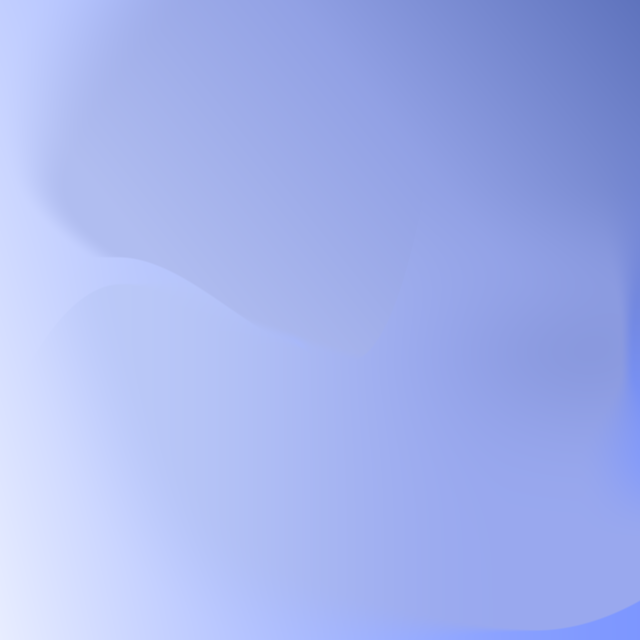
A WebGL 1 fragment shader for this background:

```glsl
precision highp float;
uniform vec2 u_resolution;

#define EDGE 0.002
#define FALLOFF 1.35
#define CREST vec2(0.185, 0.598)
#define TROUGH vec2(0.54, 0.434)
#define BAND_TOP vec2(0.19, 0.556)
#define SHADE_CENTER vec2(0.92, 0.46)
#define SHADE_SPREAD vec2(0.04, 0.02)
#define STRIP_X 0.98

// Soft step centred on zero
float soften(float d, float width) {
  return smoothstep(-width, width, d);
}

// Bell-shaped falloff around a center
float glow(vec2 p, vec2 center, vec2 spread) {
  vec2 d = p - center;
  return exp(-dot(d * d, 1.0 / spread));
}

// Height of the wave: crest, long slope, trough, steep rise
float waveHeight(float x) {
  float rise = max(x - TROUGH.x, 0.0);
  float fall = mix(CREST.y, TROUGH.y, smoothstep(CREST.x, TROUGH.x, x));
  return fall + rise * rise * (12.0 + 40.0 * rise);
}

// Pale left side fading into saturated blue
vec3 baseColor(vec2 p) {
  vec3 left = mix(vec3(0.91, 0.93, 1.0), vec3(0.76, 0.81, 1.0), p.y);
  vec3 color = mix(vec3(0.49, 0.59, 1.0), left, pow(max(1.0 - p.x, 0.0), FALLOFF));
  float band = glow(p, vec2(0.31, 0.52), vec2(0.02, 0.008));
  return mix(color, vec3(0.73, 0.785, 0.97), 0.6 * band);
}

vec3 lowerColor(vec2 p) {
  vec3 color = mix(vec3(0.73, 0.785, 0.97), vec3(0.60, 0.66, 0.935), smoothstep(0.15, 0.8, p.x));
  return mix(color, vec3(0.54, 0.60, 0.87), glow(p, SHADE_CENTER, SHADE_SPREAD));
}

vec3 upperColor(vec2 p) {
  float t = (0.25 * p.x + 0.2 * p.y) / 0.45;
  vec3 color = mix(vec3(0.69, 0.74, 0.94), vec3(0.57, 0.63, 0.895), clamp((t - 0.4) / 0.3, 0.0, 1.0));
  return mix(color, vec3(0.37, 0.45, 0.74), clamp((t - 0.7) / 0.3, 0.0, 1.0));
}

float lowerMask(vec2 p, float edge) {
  // Blurred left flank turning into a crisp lower right corner
  float flank = 0.4 * exp(-8.0 * (p.x - 0.155));
  float corner = max(p.x - 0.83, 0.0);
  float bottom = flank + 0.013 + 1.66 * corner * corner;
  float slope = 3.32 * corner - 8.0 * flank;
  float d = (p.y - bottom) / sqrt(1.0 + slope * slope);
  float mask = soften(d, mix(0.085, edge, smoothstep(0.3, 0.85, p.x)));

  // Arched top, blurred midway along the band
  float dx = p.x - BAND_TOP.x;
  float arch = BAND_TOP.y - (dx < 0.0 ? 6.0 : 1.23) * dx * dx;
  float blur = 0.05 * smoothstep(0.2, 0.36, p.x) * (1.0 - smoothstep(0.38, 0.49, p.x));
  float top = soften(arch - p.y, edge + blur);
  return mask * max(top, smoothstep(0.45, 0.49, p.x));
}

float upperMask(vec2 p, float edge) {
  // Crisp wave, dissolving upward on its right side
  float height = waveHeight(p.x);
  float slope = (waveHeight(p.x + 0.001) - height) / 0.001;
  float wave = soften((p.y - height) / sqrt(1.0 + slope * slope), edge);
  float haze = smoothstep(0.42, 0.72, p.y) * smoothstep(0.5, 0.6, p.x);

  // Blurred, bulging left side
  float dy = p.y - 0.73;
  float left = 0.062 + (dy < 0.0 ? 6.0 : 1.6) * dy * dy;
  float side = soften(p.x - left, mix(0.03, 0.12, smoothstep(0.62, 1.0, p.y)));
  return max(wave, haze) * side;
}

// Blue strip along the right border
float stripMask(vec2 p) {
  float width = mix(0.08, 0.012, smoothstep(0.28, 0.42, p.y));
  width = mix(width, 0.06, smoothstep(0.48, 0.75, p.y));
  float span = smoothstep(0.15, 0.3, p.y) * (1.0 - smoothstep(0.45, 0.9, p.y));
  return soften(p.x - STRIP_X, width) * span;
}

void main() {
  vec2 p = gl_FragCoord.xy / u_resolution;
  float edge = max(EDGE, 1.0 / min(u_resolution.x, u_resolution.y));

  vec3 color = baseColor(p);
  color = mix(color, lowerColor(p), lowerMask(p, edge));
  color = mix(color, upperColor(p), upperMask(p, edge));

  vec3 strip = mix(vec3(0.49, 0.59, 1.0), vec3(0.43, 0.51, 0.84), smoothstep(0.25, 0.65, p.y));
  color = mix(color, strip, stripMask(p));
  gl_FragColor = vec4(color, 1.0);
}
```
